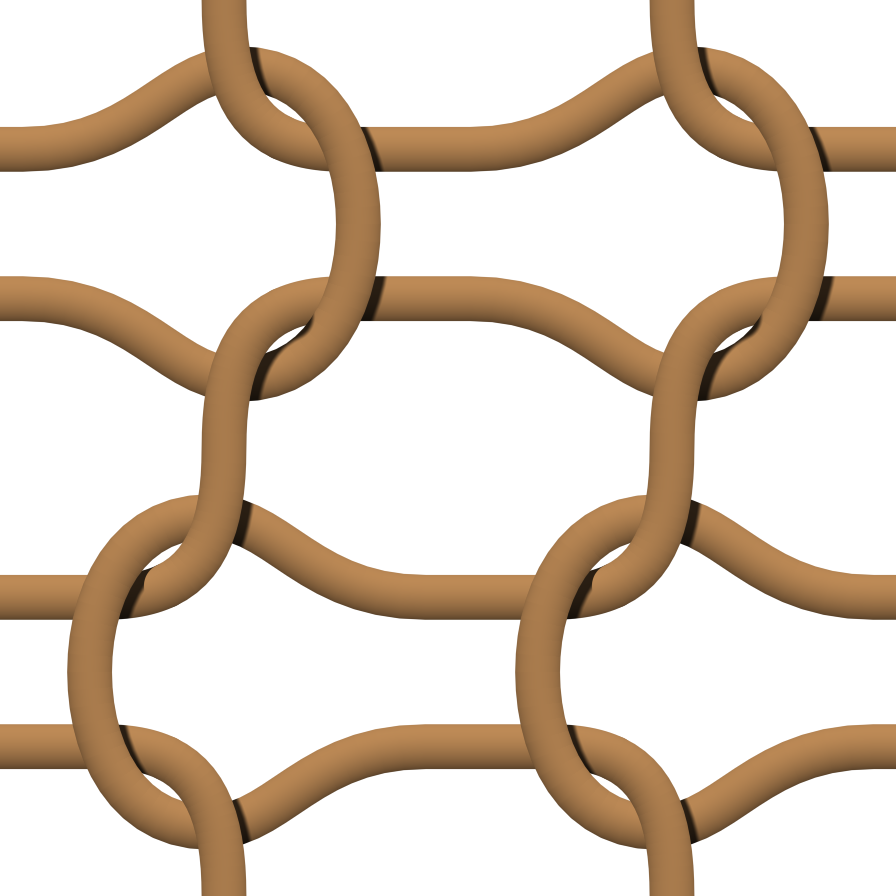
Write a Shadertoy shader that draws this pattern.

```glsl
// Draws interlaced bronze rods looping through each other on a white ground.

const float RADIUS = 0.3;
const vec2 CAST = vec2(0.12, -0.09); // direction and length of cast shadows

vec2 bezier(vec2 a, vec2 b, vec2 c, vec2 d, float t) {
    float u = 1.0 - t;
    return u * u * u * a + 3.0 * u * u * t * b + 3.0 * u * t * t * c + t * t * t * d;
}

vec2 nearest(vec2 a, vec2 b) {
    return dot(a, a) < dot(b, b) ? a : b;
}

// Offset of p from a curve repeated over the 6 by 12 tile and its symmetries
vec2 curveOffset(vec2 p, vec2 a, vec2 b, vec2 c, vec2 d, float from, float to) {
    vec2 flip = vec2(1.0, -1.0);
    vec2 q = vec2(p.x, mod(-p.y, 12.0));
    if (q.y > 6.0) { q = vec2(6.0, 12.0) - q; flip = -flip; }
    if (q.y > 3.0) { q.y = 6.0 - q.y; flip.y = -flip.y; }

    vec2 best = vec2(9.0);
    vec2 start = bezier(a, b, c, d, from);
    for (int i = 1; i <= 14; i++) {
        vec2 end = bezier(a, b, c, d, mix(from, to, float(i) / 14.0));
        vec2 along = end - start;
        vec2 rel = q - start;
        rel.x -= 6.0 * round((rel.x - 0.5 * along.x) / 6.0);
        float h = clamp(dot(rel, along) / dot(along, along), 0.0, 1.0);
        best = nearest(best, rel - along * h);
        start = end;
    }
    return best * flip;
}

// The bend from vertical to horizontal
vec2 bend(vec2 p, float from, float to) {
    return curveOffset(p, vec2(3.0, 0.0), vec2(3.0, 1.33), vec2(3.4, 2.0), vec2(4.6, 2.0), from, to);
}

vec2 bar(vec2 p) {
    return curveOffset(p, vec2(4.6, 2.0), vec2(5.2, 2.0), vec2(5.7, 2.0), vec2(6.3, 2.0), 0.0, 1.0);
}

vec2 ramp(vec2 p) {
    return curveOffset(p, vec2(6.3, 2.0), vec2(7.88, 2.0), vec2(8.27, 0.92), vec2(9.2, 0.92), 0.0, 1.0);
}

vec2 hook(vec2 p) {
    return curveOffset(p, vec2(3.2, 0.92), vec2(4.3, 0.92), vec2(4.8, 1.95), vec2(4.8, 3.0), 0.0, 1.0);
}

// Round bronze surface lit from above
vec3 bronze(vec2 offset) {
    vec2 n = offset / RADIUS;
    float nz = sqrt(max(0.0, 1.0 - dot(n, n)));
    return vec3(1.0, 0.73, 0.455) * (0.5 + 0.18 * clamp(n.y, -1.0, 1.0) + 0.16 * nz);
}

float shadow(vec2 offset) {
    return mix(0.22, 1.0, smoothstep(-0.04, 0.04, length(offset) - RADIUS));
}

void mainImage(out vec4 fragColor, in vec2 fragCoord) {
    vec2 p = fragCoord / iResolution.y * 12.0;
    float edge = 8.0 / iResolution.y;

    vec2 over = bend(p, 0.0, 0.72);
    vec2 tail = bend(p, 0.72, 1.0);
    vec2 rise = ramp(p);
    vec2 loopRod = hook(p);
    vec2 flatRod = nearest(tail, bar(p));
    vec2 under = nearest(flatRod, rise);

    float overShade = shadow(bend(p - CAST, 0.0, 0.72));
    float underShade = shadow(hook(p - CAST));
    if (length(rise) < length(flatRod)) underShade = min(underShade, overShade);

    // Paint the rods from the lowest to the highest
    vec3 color = vec3(1.0);
    color = mix(color, bronze(under) * underShade, smoothstep(edge, -edge, length(under) - RADIUS));
    color = mix(color, bronze(loopRod) * overShade, smoothstep(edge, -edge, length(loopRod) - RADIUS));
    color = mix(color, bronze(nearest(over, tail)), smoothstep(edge, -edge, length(over) - RADIUS));
    fragColor = vec4(color, 1.0);
}
```
